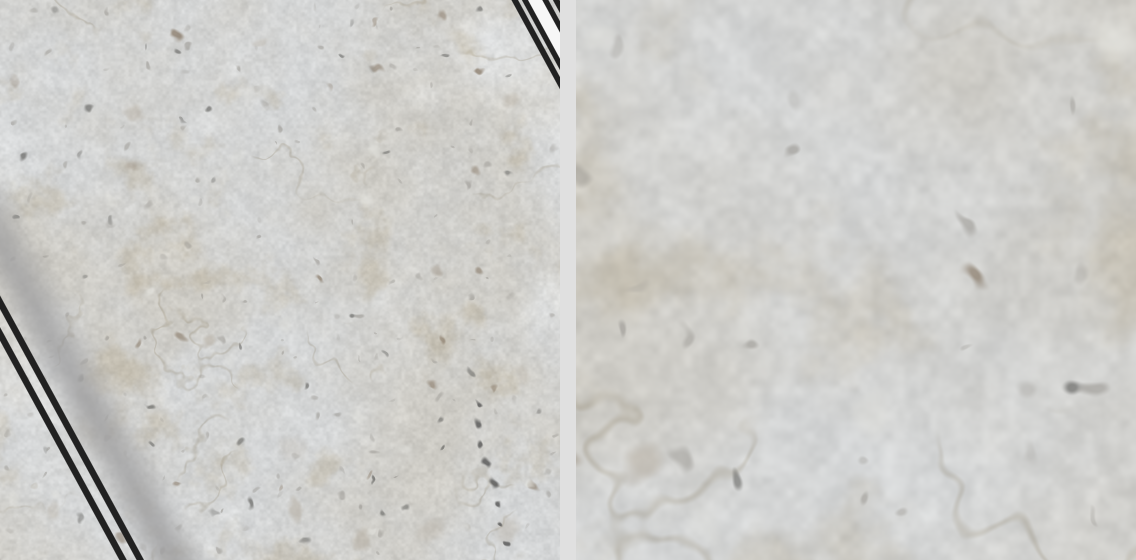
Left: the whole. Right: its middle third, enlarged.
Reproduce this texture procedurally as a three.js fragment shader.

```glsl
// Pale weathered plaster with pits and stains, a soft slanted shadow and thin dark diagonal lines.
varying vec2 vUv;

float hash(vec2 p) {
  vec3 q = fract(vec3(p.xyx) * 0.1031);
  q += dot(q, q.yzx + 33.33);
  return fract((q.x + q.y) * q.z);
}

float noise(vec2 p) {
  vec2 i = floor(p), f = fract(p);
  f = f * f * (3.0 - 2.0 * f);
  return mix(mix(hash(i), hash(i + vec2(1.0, 0.0)), f.x),
             mix(hash(i + vec2(0.0, 1.0)), hash(i + vec2(1.0)), f.x), f.y);
}

float fbm(vec2 p) {
  float sum = 0.0, amp = 0.5;
  for (int i = 0; i < 5; i++) {
    sum += amp * noise(p);
    p = mat2(1.6, 1.2, -1.2, 1.6) * p + 7.3;
    amp *= 0.5;
  }
  return sum / 0.97;
}

// Soft ragged ellipse, turned by angle; 1 inside, 0 outside
float blot(vec2 p, vec2 radius, float angle) {
  float c = cos(angle), s = sin(angle);
  vec2 q = vec2(c * p.x + s * p.y, c * p.y - s * p.x) / radius;
  return 1.0 - smoothstep(0.35, 1.25, length(q));
}

// At most one speck per cell; size is its radius on the canvas
float specks(vec2 uv, float cells, float size, float chance, float seed) {
  vec2 cell = floor(uv * cells), id = cell + seed;
  vec2 center = (cell + 0.25 + 0.5 * vec2(hash(id), hash(id + 17.0))) / cells;
  float radius = size * mix(0.6, 1.3, hash(id + 31.0));
  vec2 shape = radius * vec2(1.3, mix(0.6, 1.1, hash(id + 43.0)));
  float strength = step(hash(id + 59.0), chance) * mix(0.35, 1.0, hash(id + 71.0));
  return strength * blot(uv - center, shape, 3.14 * hash(id + 83.0));
}

float stripe(float d, float center, float halfWidth) {
  return 1.0 - smoothstep(halfWidth - 0.0013, halfWidth + 0.0013, abs(d - center));
}

vec3 plaster(vec2 uv) {
  // Broad warm and cool clouds
  float cloud = fbm(uv * 4.0 + 3.0);
  float patches = fbm(uv * 9.0 + 21.0);
  vec3 warm = vec3(0.805, 0.797, 0.772), cool = vec3(0.835, 0.842, 0.845);
  vec3 color = mix(warm, cool, smoothstep(0.3, 0.7, cloud * 0.6 + patches * 0.4));

  // Chalky highlights, ochre stains and grain
  color += 0.035 * smoothstep(0.57, 0.78, fbm(uv * 7.0 + 50.0));
  color -= vec3(0.04, 0.055, 0.085) * smoothstep(0.58, 0.8, fbm(uv * 12.0 + 80.0));
  color += 0.07 * (fbm(uv * 48.0) - 0.5) + 0.05 * (noise(uv * 150.0) - 0.5);
  color += 0.022 * (noise(uv * 260.0) - 0.5);

  // Broken hairline veins
  float vein = 1.0 - smoothstep(0.0, 0.014, abs(fbm(uv * 5.0 + 120.0) - 0.5));
  color -= vec3(0.06, 0.07, 0.09) * vein * smoothstep(0.58, 0.75, noise(uv * 8.0 + 9.0));

  // Faint pebbles, brown flecks and dark pits, with wobbling edges
  vec2 wobble = uv + 0.008 * (vec2(noise(uv * 90.0), noise(uv * 90.0 + 40.0)) - 0.5);
  color = mix(color, vec3(0.67, 0.63, 0.57), 0.5 * specks(wobble, 7.0, 0.018, 0.2, 5.0));
  color = mix(color, vec3(0.52, 0.46, 0.39), 0.75 * specks(wobble, 11.0, 0.009, 0.2, 140.0));
  color = mix(color, vec3(0.40, 0.40, 0.39), 0.75 * specks(wobble, 17.0, 0.0065, 0.12, 260.0));
  color = mix(color, vec3(0.60, 0.59, 0.57), 0.6 * specks(wobble, 29.0, 0.005, 0.17, 390.0));
  color = mix(color, vec3(0.90, 0.90, 0.88), 0.6 * specks(wobble, 13.0, 0.012, 0.1, 510.0));

  // Trail of pits down the lower right
  for (int i = 0; i < 8; i++) {
    float k = float(i);
    vec2 pit = vec2(0.85 + 0.007 * k + 0.02 * (hash(vec2(k, 3.0)) - 0.5), 0.28 - 0.036 * k);
    float size = mix(0.005, 0.011, hash(vec2(k, 8.0)));
    color = mix(color, vec3(0.30), 0.75 * blot(wobble - pit, size * vec2(0.7, 1.0), 0.5));
  }
  return color;
}

void main() {
  vec3 color = plaster(vUv);

  // Distance across the diagonal direction
  float d = dot(vUv, vec2(0.878, 0.478));

  // Soft shadow beside the lower left lines
  float shadow = smoothstep(0.205, 0.275, d) * (1.0 - smoothstep(0.268, 0.345, d));
  shadow *= step(0.22, d) * mix(0.85, 1.1, noise(vUv * 7.0));
  color = mix(color, vec3(0.62, 0.62, 0.625), 0.75 * shadow);

  // White gap and dark lines
  color = mix(color, vec3(0.97), stripe(d, 1.317, 0.012));
  float ink = max(stripe(d, 0.193, 0.0058), stripe(d, 0.220, 0.0058));
  ink = max(ink, max(stripe(d, 1.285, 0.0052), stripe(d, 1.301, 0.0048)));
  ink = max(ink, max(stripe(d, 1.333, 0.0048), stripe(d, 1.350, 0.0052)));
  color = mix(color, vec3(0.13), ink);

  gl_FragColor = vec4(color, 1.0);
}
```
